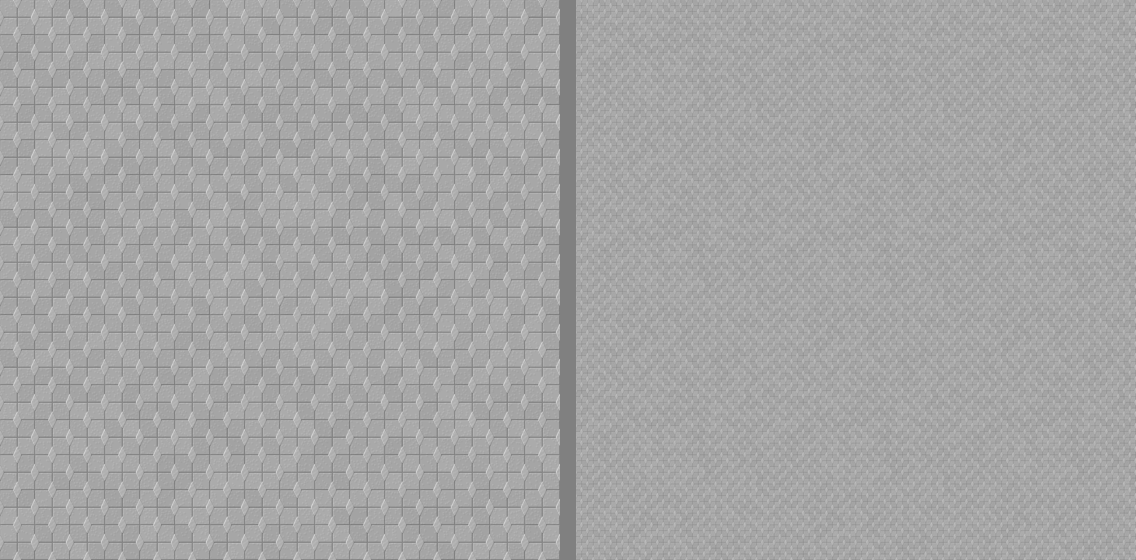
Left, the tile; right, the same tile 3 across and 3 down.
This pattern is drawn by a Shadertoy shader. Its source:

```glsl
// Embossed grey paving: square tiles on a grid, with raised diamonds on alternate crossings.

const float GRID = 32.0;                     // tiles across and down (even, so parity wraps)
const vec2  DIAMOND = vec2(0.23, 0.49);      // diamond half width and half height, in tiles
const vec2  JOINT = vec2(0.01, 0.062);       // inner and outer edge of the joint slope
const float JOINT_DARK = 0.13;
const float DIAMOND_EDGE = 0.015;            // softness of the diamond outline
const float DIAMOND_HEIGHT = 2.3;
const float TILE_GREY = 0.654;
const float DIAMOND_GREY = 0.69;
const float TILE_VARIATION = 0.034;
const float DIAMOND_VARIATION = 0.015;
const float GRAIN_SCALE = 6.0;               // grain cells per tile
const float GRAIN_HEIGHT = 0.36;
const float GRAIN_SHARE = 0.6;               // share of grain cells that hold a bump
const float STREAK_HEIGHT = 0.12;
const float RELIEF = 0.11;                   // strength of the embossed light
const float SHADOW = 0.55;                   // shaded slopes relative to lit ones
const float RELIEF_STEP = 0.032;
const vec2  TO_LIGHT = vec2(-0.70, 0.714);
const int   SAMPLES = 2;                     // supersampling per axis
const float TAU = 6.2831853;

float hash(vec2 p) {
    vec3 q = fract(vec3(p.xyx) * 0.1031);
    q += dot(q, q.yzx + 33.33);
    return fract((q.x + q.y) * q.z);
}

// Distance to the nearest bump of a sparse set, wrapping at the canvas edge.
float cellular(vec2 p) {
    vec2 cell = floor(p);
    float nearest = 2.0;
    for (int y = -1; y <= 1; y++)
    for (int x = -1; x <= 1; x++) {
        vec2 c = cell + vec2(x, y);
        vec2 w = mod(c, GRID * GRAIN_SCALE);
        vec2 feature = c + vec2(hash(w), hash(w + 371.0));
        float gap = step(GRAIN_SHARE, hash(w + 733.0));
        nearest = min(nearest, length(p - feature) + gap);
    }
    return nearest;
}

float diamondDistance(vec2 p) {
    return (dot(abs(p), 1.0 / DIAMOND) - 1.0) / length(1.0 / DIAMOND);
}

// x: tile surface (0 in the joint, 1 on the tile), y: diamond coverage.
vec2 tileAndDiamond(vec2 p) {
    vec2 id = floor(p);
    vec2 f = p - id;
    if (mod(id.x + id.y, 2.0) > 0.5) f.x = 1.0 - f.x;
    vec2 side = min(f, 1.0 - f);
    float d = min(diamondDistance(f - vec2(1, 0)), diamondDistance(f - vec2(0, 1)));
    float tile = smoothstep(JOINT.x, JOINT.y, min(side.x, side.y));
    float diamond = 1.0 - smoothstep(-DIAMOND_EDGE, DIAMOND_EDGE, d);
    return vec2(tile, diamond);
}

float surfaceHeight(vec2 p) {
    vec2 cover = tileAndDiamond(p);
    float grain = 1.0 - smoothstep(0.1, 0.5, cellular(p * GRAIN_SCALE));
    float streak = sin(TAU * (2.0 * p.x - 4.0 * p.y) + sin(TAU * p.x));
    float tile = cover.x * (1.0 + GRAIN_HEIGHT * grain);
    float diamond = DIAMOND_HEIGHT + STREAK_HEIGHT * streak + 0.5 * GRAIN_HEIGHT * grain;
    return mix(tile, diamond, cover.y);
}

float shade(vec2 p) {
    vec2 cover = tileAndDiamond(p);

    // Tone of each tile and diamond
    float tileTone = hash(mod(floor(p), GRID) + 17.0) - 0.5;
    float diamondTone = hash(mod(floor(p + 0.5), GRID) + 91.0) - 0.5;
    float tile = TILE_GREY + TILE_VARIATION * tileTone - JOINT_DARK * (1.0 - cover.x);
    float diamond = DIAMOND_GREY + DIAMOND_VARIATION * diamondTone;

    // Embossed light from the upper left
    vec2 s = TO_LIGHT * RELIEF_STEP;
    float slope = surfaceHeight(p - s) - surfaceHeight(p + s);
    slope = max(slope, 0.0) + SHADOW * min(slope, 0.0);
    return mix(tile, diamond, cover.y) + RELIEF * slope;
}

void mainImage(out vec4 fragColor, in vec2 fragCoord) {
    float grey = 0.0;
    for (int y = 0; y < SAMPLES; y++)
    for (int x = 0; x < SAMPLES; x++) {
        vec2 offset = (vec2(x, y) + 0.5) / float(SAMPLES) - 0.5;
        grey += shade((fragCoord + offset) / iResolution.xy * GRID);
    }
    grey /= float(SAMPLES * SAMPLES);
    fragColor = vec4(vec3(clamp(grey, 0.0, 1.0)), 1.0);
}
```
